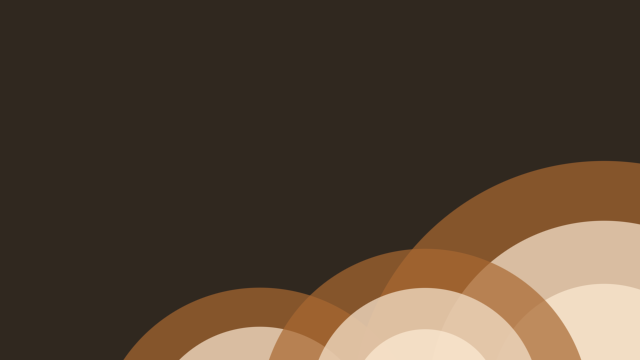
Give the GLSL for this background, as a Shadertoy shader.

```glsl
// Coverage of a disc with a one-pixel soft rim
float disc(vec2 p, vec2 center, float radius) {
    float pixel = 1.0 / iResolution.y;
    return smoothstep(0.75 * pixel, -0.75 * pixel, length(p - center) - radius);
}

// Three translucent discs, nested and nudged upward
vec3 paintMound(vec3 base, vec2 p, vec2 center, float radius) {
    vec3 amber = vec3(0.661, 0.407, 0.191);
    vec3 sand  = vec3(0.933, 0.843, 0.745);
    vec3 cream = vec3(1.0, 0.935, 0.845);

    base = mix(base, amber, 0.70 * disc(p, center, radius));
    base = mix(base, sand, 0.80 * disc(p, center + vec2(0.0, 0.068 * radius), 0.695 * radius));
    return mix(base, cream, 0.65 * disc(p, center + vec2(0.0, 0.061 * radius), 0.452 * radius));
}

void mainImage(out vec4 fragColor, in vec2 fragCoord) {
    // Height spans 0 to 1; x is anchored to the canvas centre
    vec2 p = (fragCoord - vec2(0.5 * iResolution.x, 0.0)) / iResolution.y;
    vec3 color = vec3(0.19, 0.155, 0.122);

    // Mounds from back to front: center x, center y, radius
    vec3 mounds[3] = vec3[3](
        vec3(0.789, -0.148, 0.701),
        vec3(-0.167, -0.257, 0.458),
        vec3(0.292, -0.150, 0.459)
    );
    for (int i = 0; i < 3; i++) {
        color = paintMound(color, p, mounds[i].xy, mounds[i].z);
    }

    fragColor = vec4(color, 1.0);
}
```
